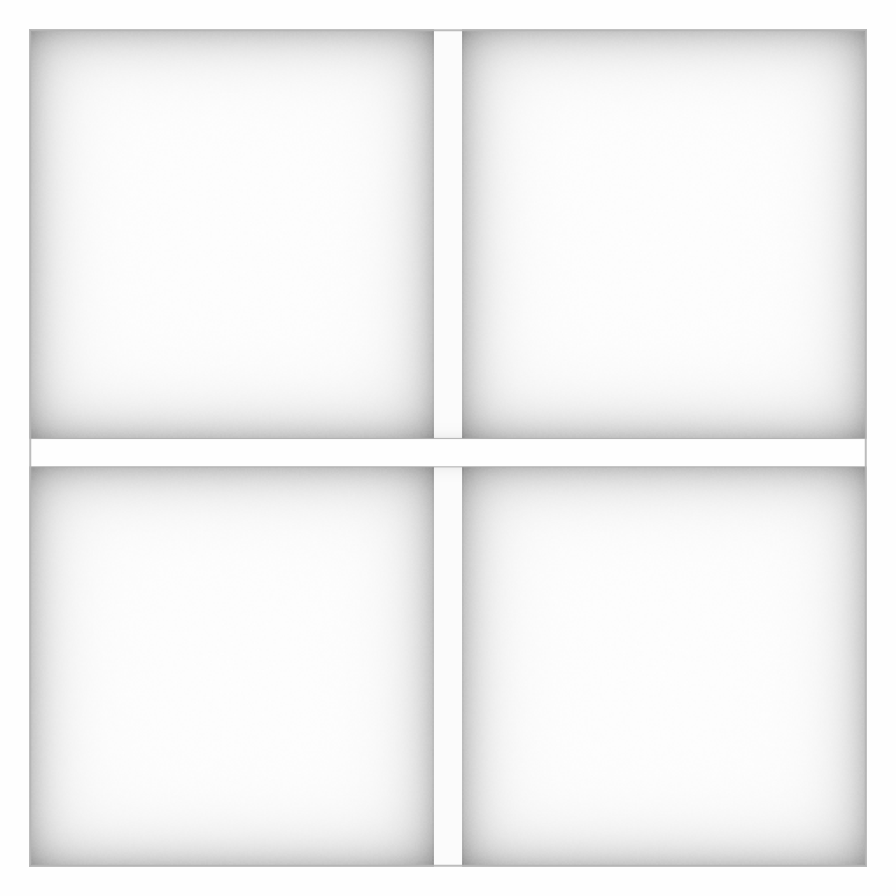
Give the GLSL for this texture map, as a Shadertoy shader.

```glsl
// Two by two white recessed panels with soft corner shading, a flat frame and crossing bars.
#define FRAME 0.0325
#define BAR_HALF 0.0158
#define BAR_CENTER vec2(0.5, 0.4948)
#define PANEL_WHITE 0.992
#define POST_WHITE 0.986
#define RAIL_WHITE 0.998
#define SHADE_DEPTH 0.245
#define SHADE_REACH 0.0235
#define RIM_WIDTH 0.0024
#define SEAM_WIDTH 0.0013
#define GRAIN 0.012
#define GRAIN_CELLS 512.0

float hash(vec2 p) {
    vec3 q = fract(vec3(p.xyx) * 0.1031);
    q += dot(q, q.yzx + 33.33);
    return fract((q.x + q.y) * q.z);
}

float boxDistance(vec2 p, vec2 halfSize) {
    vec2 d = abs(p) - halfSize;
    return length(max(d, 0.0)) + min(max(d.x, d.y), 0.0);
}

// Antialiased coverage of the region where the distance is negative
float coverage(float d, float pixel) {
    return clamp(0.5 - d / pixel, 0.0, 1.0);
}

// Ambient light left inside a panel, dimmed by each of its four walls
float panelLight(vec2 uv) {
    vec2 side = step(BAR_CENTER, uv);
    vec2 low = mix(vec2(FRAME), BAR_CENTER + BAR_HALF, side);
    vec2 high = mix(BAR_CENTER - BAR_HALF, vec2(1.0 - FRAME), side);
    vec2 wall = exp(-max(uv - low, 0.0) / SHADE_REACH)
              + exp(-max(high - uv, 0.0) / SHADE_REACH);
    vec2 light = 1.0 - SHADE_DEPTH * wall;
    return PANEL_WHITE * light.x * light.y;
}

void mainImage(out vec4 fragColor, in vec2 fragCoord) {
    vec2 uv = fragCoord / iResolution.xy;
    float pixel = 1.0 / min(iResolution.x, iResolution.y);

    float opening = boxDistance(uv - 0.5, vec2(0.5 - FRAME));
    float post = abs(uv.x - BAR_CENTER.x) - BAR_HALF;
    float rail = abs(uv.y - BAR_CENTER.y) - BAR_HALF;

    // Panels with fine grain, strongest in the shade
    float tone = panelLight(uv);
    float grain = hash(floor(uv * GRAIN_CELLS)) - 0.5;
    tone += grain * GRAIN * (0.4 + 3.0 * (PANEL_WHITE - tone));

    // Vertical post, slightly shaded where it passes under the rail
    tone -= 0.06 * coverage(abs(post) - SEAM_WIDTH, pixel);
    float postTone = POST_WHITE - 0.06 * exp(-max(rail, 0.0) / 0.006);
    tone = mix(tone, postTone, coverage(post, pixel));

    // Horizontal rail over the post, with a thin dark seam on both edges
    tone = mix(tone, RAIL_WHITE, coverage(rail, pixel));
    float seam = coverage(abs(rail) - 0.5 * SEAM_WIDTH, pixel);
    tone = mix(tone, 0.66, 0.8 * seam);

    // Rim along the opening, then the flat outer frame
    float rim = coverage(abs(opening + 0.5 * RIM_WIDTH) - 0.5 * RIM_WIDTH, pixel);
    tone = mix(tone, 0.71, 0.9 * rim);
    tone = mix(0.996, tone, coverage(opening, pixel));

    fragColor = vec4(vec3(clamp(tone, 0.0, 1.0)), 1.0);
}
```
